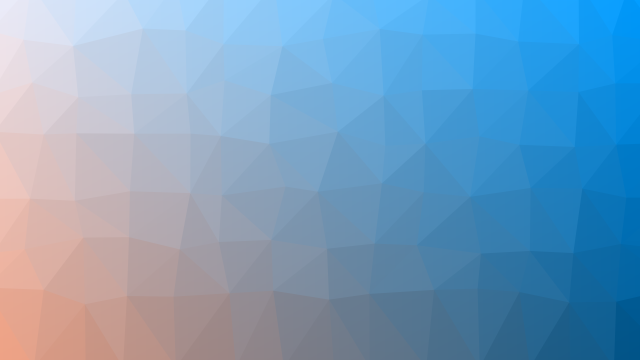
A Shadertoy shader for this background:

```glsl
// Low-poly backdrop: a jittered vertex grid is split into triangles, each one
// tinted by a four-corner colour blend sampled near its centroid.
// Triangle coverage comes from signed edge distances, so seams stay smooth.

#define CELL vec2(0.1366, 0.1435)   // grid spacing, in canvas heights
#define ORIGIN vec2(0.0926, 0.178)  // position of grid vertex (0, 0)
#define JITTER vec2(0.46, 0.36)     // full vertex displacement, in cells
#define FLATNESS 0.72               // 1 = flat facets, 0 = smooth gradient
#define FACET_SHADE 0.022           // brightness range between facets
#define TOP_LEFT vec3(0.93, 0.93, 0.98)
#define TOP_RIGHT vec3(0.00, 0.61, 1.00)
#define BOTTOM_LEFT vec3(0.93, 0.62, 0.50)
#define BOTTOM_RIGHT vec3(0.00, 0.32, 0.52)

// Integer hash giving two values in 0..1
vec2 hash2(ivec2 cell) {
    uvec2 q = uvec2(cell + 1024) * uvec2(1597334673u, 3812015801u);
    uint n = (q.x ^ q.y) * 1597334673u;
    n = (n ^ (n >> 15)) * 2246822519u;
    n ^= n >> 13;
    return vec2(n & 65535u, n >> 16) / 65535.0;
}

// Mesh vertex; the lowest row is kept just below the canvas
vec2 meshVertex(ivec2 cell) {
    vec2 v = ORIGIN + CELL * (vec2(cell) + JITTER * (hash2(cell) - 0.5));
    if (cell.y < 0) v.y = min(v.y, -0.02);
    return v;
}

// Bilinear blend of the corner colours
vec3 gradient(vec2 p) {
    vec2 uv = clamp(p / vec2(iResolution.x / iResolution.y, 1.0), 0.0, 1.0);
    return mix(mix(BOTTOM_LEFT, BOTTOM_RIGHT, uv.x),
               mix(TOP_LEFT, TOP_RIGHT, uv.x), uv.y);
}

// Signed distance to the line a-b, positive on its left
float edgeDistance(vec2 p, vec2 a, vec2 b) {
    vec2 e = b - a, d = p - a;
    return (e.x * d.y - e.y * d.x) / length(e);
}

// Facet colour in rgb, premultiplied by its coverage in a
vec4 facet(vec2 p, vec2 a, vec2 b, vec2 c, float shade) {
    float inside = min(edgeDistance(p, a, b),
                   min(edgeDistance(p, b, c), edgeDistance(p, c, a)));
    float coverage = clamp(0.5 + inside * iResolution.y, 0.0, 1.0);
    vec2 samplePoint = mix(p, (a + b + c) / 3.0, FLATNESS);
    vec3 colour = gradient(samplePoint) + FACET_SHADE * (shade - 0.5);
    return vec4(colour, 1.0) * coverage;
}

void mainImage(out vec4 fragColor, in vec2 fragCoord) {
    vec2 p = fragCoord / iResolution.y;
    ivec2 home = ivec2(floor((p - ORIGIN) / CELL));
    vec4 sum = vec4(0.0);

    // Displaced quads may reach into neighbouring cells
    for (int j = -1; j <= 1; j++)
    for (int i = -1; i <= 1; i++) {
        ivec2 cell = home + ivec2(i, j);
        vec2 a = meshVertex(cell);
        vec2 b = meshVertex(cell + ivec2(1, 0));
        vec2 c = meshVertex(cell + ivec2(1, 1));
        vec2 d = meshVertex(cell + ivec2(0, 1));
        vec2 shade = hash2(cell + ivec2(200, 300));

        // Split along the shorter diagonal
        if (distance(a, c) < distance(b, d))
            sum += facet(p, a, b, c, shade.x) + facet(p, a, c, d, shade.y);
        else
            sum += facet(p, a, b, d, shade.x) + facet(p, b, c, d, shade.y);
    }

    vec3 colour = sum.a > 0.001 ? sum.rgb / sum.a : gradient(p);
    fragColor = vec4(clamp(colour, 0.0, 1.0), 1.0);
}
```
